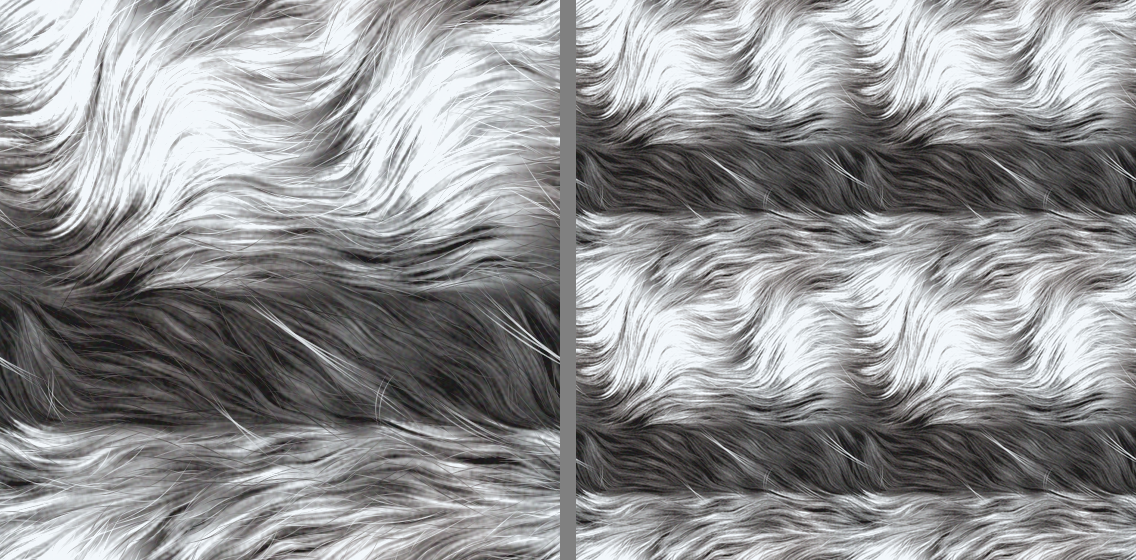
Left, the tile; right, the same tile 2 across and 2 down.
A Shadertoy shader for this texture:

```glsl
// Combed animal fur: pale lobes above a dark brown band, with loose hairs, tiling both ways
#define STRAND_CELLS 190.0
#define CLUMP_CELLS 56.0
#define COMB_STEPS 14
#define COMB_STEP 0.004
#define STRAND_CONTRAST 2.3
#define CLUMP_CONTRAST 1.2
#define HAIR_WIDTH 0.0010
#define LOBE_SHIFT 0.41
#define BAND_BOTTOM 0.22
#define WARM_TINT vec3(1.06, 0.985, 0.965)
#define COOL_TINT vec3(0.98, 1.0, 1.015)

vec4 hash4(vec2 p) {
    vec4 q = fract(p.xyxy * vec4(0.1031, 0.1030, 0.0973, 0.1099));
    q += dot(q, q.wzxy + 33.33);
    return fract((q.xxyz + q.yzzw) * q.zywx);
}

// Value noise that wraps after a whole number of cells
float noise(vec2 p, float cells) {
    vec2 i = floor(p * cells), f = fract(p * cells);
    f = f * f * (3.0 - 2.0 * f);
    vec2 a = mod(i, cells) + cells, b = mod(i + 1.0, cells) + cells;
    return mix(mix(hash4(a).x, hash4(vec2(b.x, a.y)).x, f.x),
               mix(hash4(vec2(a.x, b.y)).x, hash4(b).x, f.x), f.y);
}

vec2 heading(float angle) { return vec2(cos(angle), sin(angle)); }
vec2 wrapped(vec2 d) { return fract(d + 0.5) - 0.5; }

float blob(vec2 p, vec2 center, vec2 size) {
    vec2 d = wrapped(p - center) / size;
    return exp(-dot(d, d));
}

// Direction in which the fur lies
float flow(vec2 p) {
    float y = fract(p.y - BAND_BOTTOM);
    float lobe = smoothstep(0.3, 0.5, y) * (1.0 - smoothstep(0.7, 0.95, y));
    float band = smoothstep(0.0, 0.08, y) - smoothstep(0.2, 0.3, y);
    float fan = 0.45 + 0.55 * cos(12.56637 * (p.x - 0.2));
    return 0.12 + lobe * fan - 0.8 * band
         + 1.0 * (noise(p, 5.0) - 0.5) + 0.6 * (noise(p, 17.0) - 0.5);
}

// Broad light and dark areas of the coat
float coatTone(vec2 p) {
    float y = fract(p.y - BAND_BOTTOM);
    float t = 0.5 + 0.32 * smoothstep(0.3, 0.45, y) * (1.0 - smoothstep(0.66, 1.0, y));
    t -= 0.25 * (smoothstep(0.0, 0.025, y) - smoothstep(0.24, 0.29, y));
    for (int i = 0; i < 2; i++) {
        vec2 q = p - vec2(LOBE_SHIFT * float(i), 0.0);
        t += 0.22 * blob(q, vec2(0.33, 0.77), vec2(0.11, 0.10));
        t -= 0.36 * blob(q, vec2(0.60, 0.79), vec2(0.055, 0.10));
        t -= 0.20 * blob(q, vec2(0.56, 0.69), vec2(0.07, 0.03));
        t -= 0.24 * blob(q, vec2(0.43, 0.98), vec2(0.09, 0.035));
        t -= 0.17 * blob(q, vec2(0.36, 0.15), vec2(0.11, 0.06));
        t += 0.12 * blob(q, vec2(0.29, 0.51), vec2(0.12, 0.025));
        t += 0.10 * blob(q, vec2(0.66, 0.20), vec2(0.12, 0.025));
    }
    t += 0.25 * blob(p, vec2(0.08, 0.99), vec2(0.12, 0.09));
    t += 0.16 * blob(p, vec2(0.15, 0.86), vec2(0.05, 0.07));
    t -= 0.33 * blob(p, vec2(0.06, 0.59), vec2(0.11, 0.09));
    t -= 0.34 * blob(p, vec2(0.27, 0.01), vec2(0.035, 0.06));
    t -= 0.14 * blob(p, vec2(0.62, 0.52), vec2(0.09, 0.03));
    return t + 0.14 * (noise(p, 9.0) - 0.5);
}

// Coverage of one tapered, bent hair centred at d = 0
float strand(vec2 d, float angle, float reach, float bend, float width) {
    vec2 dir = heading(angle);
    float t = dot(d, dir) / reach;
    float v = dot(d, vec2(-dir.y, dir.x)) - bend * reach * (t * t - 0.3);
    float w = width * (1.0 - t * t);
    return abs(t) < 1.0 ? clamp((w - abs(v)) * iResolution.y + 0.5, 0.0, 1.0) * (1.0 - t * t) : 0.0;
}

// Scatter loose hairs, several in every cell
float addHairs(float light, float tone, vec2 p, float cells, int count, float opacity) {
    float reach = 0.92 / cells;
    for (int k = 0; k < count; k++)
    for (int j = -1; j <= 1; j++)
    for (int i = -1; i <= 1; i++) {
        vec2 id = floor(p * cells) + vec2(i, j);
        vec4 r = hash4(mod(id, cells) + 41.0 * float(k) + cells);
        vec2 root = (id + r.xy) / cells, d = p - root;
        if (dot(d, d) > reach * reach) continue;
        float bend = 0.5 * (fract(r.w * 17.0) - 0.5);
        float cover = strand(d, flow(root) + 0.8 * (r.z - 0.5), reach, bend, HAIR_WIDTH);
        float shade = tone + (r.w - 0.38) * mix(0.35, 0.75, smoothstep(0.25, 0.55, tone));
        light = mix(light, shade, cover * opacity);
    }
    return light;
}

void mainImage(out vec4 fragColor, in vec2 fragCoord) {
    vec2 p = fragCoord / iResolution.xy;
    // Smear noise along the flow into strands (x) and clumps (y)
    vec2 comb = vec2(0.0);
    float total = 0.0;
    for (int s = -1; s <= 1; s += 2) {
        vec2 q = p;
        for (int i = 0; i < COMB_STEPS; i++) {
            float weight = 1.0 - 0.7 * float(i) / float(COMB_STEPS);
            q += float(s) * COMB_STEP * heading(flow(q));
            comb += weight * (vec2(noise(q, STRAND_CELLS), noise(q, CLUMP_CELLS)) - 0.5);
            total += weight;
        }
    }
    comb /= total;
    // Ragged coat areas, strand relief and loose hairs
    float tone = coatTone(p + heading(flow(p)) * (0.35 * comb.x + 0.2 * comb.y));
    float relief = mix(0.55, 1.0, smoothstep(0.25, 0.5, tone));
    float light = tone + relief * dot(comb, vec2(STRAND_CONTRAST, CLUMP_CONTRAST));
    light = addHairs(light, tone, p, 20.0, 6, 0.6);
    light = addHairs(light, tone, p, 8.0, 4, 0.65);
    // Long white guard hairs and a wispy tuft across the dark band
    for (int i = 0; i < 2; i++)
    for (int k = 0; k < 8; k++) {
        vec4 r = hash4(vec2(k, i) + 7.0);
        vec2 q = p - vec2(LOBE_SHIFT * float(i), 0.0) - 0.03 * (r.xy - 0.5);
        float guard = strand(wrapped(q - vec2(0.545, 0.395)), -0.64 + 0.25 * (r.z - 0.5), 0.15, 0.12 * r.w, 0.0015);
        float low = strand(wrapped(q - vec2(0.43, 0.245)), -0.6 + 0.5 * (r.w - 0.5), 0.09, 0.2 * r.z, 0.0012);
        float tuft = strand(wrapped(q - vec2(0.685, 0.285)), -1.2 + 1.3 * (r.z - 0.5), 0.055, 0.7 * (r.w - 0.3), 0.001);
        light = mix(light, 0.92, k < 4 ? 0.8 * max(guard, 0.7 * low) : 0.55 * tuft);
    }
    light = clamp(light, 0.11, 0.97);
    // Warm darks, cool lights and faint coloured glints
    float cool = clamp(light * 1.3 + 0.6 * (noise(p, 6.0) - 0.5), 0.0, 1.0);
    vec3 glint = vec3(noise(p, 230.0), noise(p, 240.0), noise(p, 250.0)) - 0.5;
    vec3 color = light * mix(WARM_TINT, COOL_TINT, cool) + 0.07 * glint * (1.0 - light);
    fragColor = vec4(clamp(color, 0.0, 1.0), 1.0);
}
```
